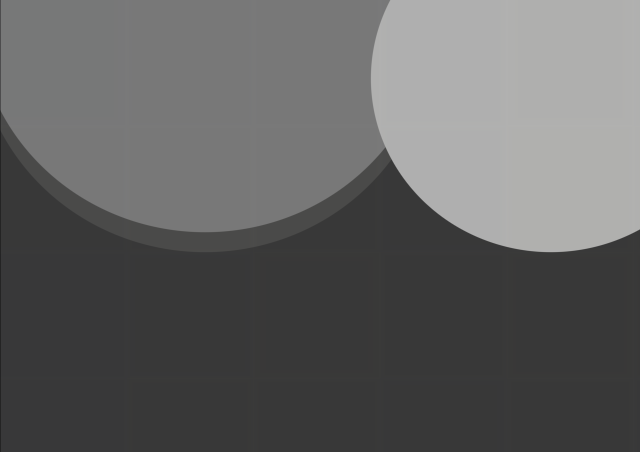
Write a Shadertoy shader that draws this background.

```glsl
#define BACKDROP vec3(0.220, 0.220, 0.220)
#define SHADOW vec3(0.290, 0.290, 0.286)
#define MID_GREY vec3(0.470, 0.470, 0.470)
#define LIGHT_GREY vec3(0.688, 0.688, 0.684)
#define SHADOW_DROP vec2(0.0, 0.0441)
#define TILE_SIZE vec2(0.198, 0.279)
#define TILE_TINT 0.006
#define SEAM_GLOW 0.006

float hash(vec2 p) {
    return fract(sin(dot(p, vec2(127.1, 311.7))) * 43758.5);
}

// Antialiased coverage of an ellipse, in fractions of the canvas
float disc(vec2 uv, vec2 center, vec2 radius) {
    float edge = 0.7 / (radius.y * iResolution.y);
    return 1.0 - smoothstep(-edge, edge, length((uv - center) / radius) - 1.0);
}

// Faint tonal drift per tile, with soft seams between tiles
vec3 tileTint(vec2 uv) {
    vec2 grid = vec2(uv.x, 1.0 - uv.y) / TILE_SIZE;
    vec2 cell = floor(grid);
    vec2 toSeam = abs(grid - max(round(grid), 1.0)) * TILE_SIZE;
    float seam = exp(-min(toSeam.x, toSeam.y) * 200.0);
    float warmth = hash(cell) - 0.5;
    return TILE_TINT * warmth * vec3(0.5, 0.3, -0.7) + SEAM_GLOW * seam;
}

void mainImage(out vec4 fragColor, in vec2 fragCoord) {
    vec2 uv = fragCoord / iResolution.xy;

    // Large disc and its dropped shadow
    vec2 largeCenter = vec2(0.3203, 0.9748);
    vec2 largeRadius = vec2(0.3577, 0.4886);
    vec3 color = BACKDROP;
    color = mix(color, SHADOW, disc(uv, largeCenter - SHADOW_DROP, largeRadius));
    color = mix(color, MID_GREY, disc(uv, largeCenter, largeRadius));

    // Bright disc in front
    color = mix(color, LIGHT_GREY, disc(uv, vec2(0.8607, 0.8263), vec2(0.2812, 0.3842)));

    color += tileTint(uv);

    // Thin dark line on the left border
    color *= mix(0.5, 1.0, smoothstep(0.0, 0.0022, uv.x));

    fragColor = vec4(color, 1.0);
}
```
